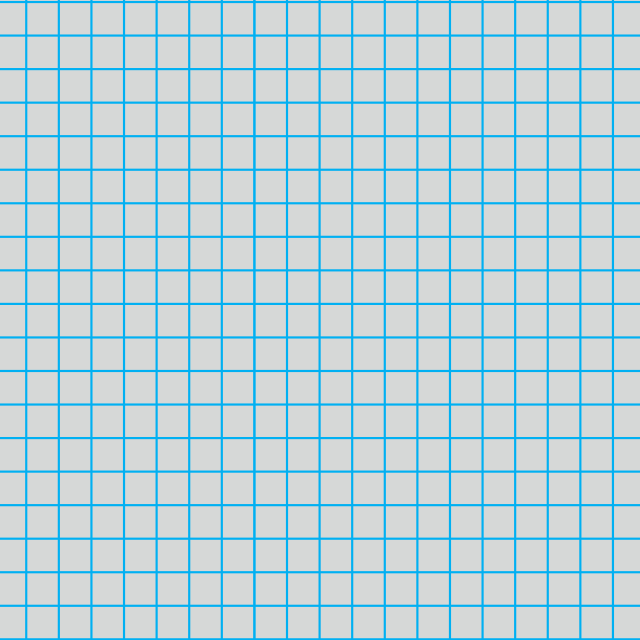
Write a Shadertoy shader that draws this pattern.

```glsl
// Square-ruled paper: thin cyan lines crossing on a flat pale grey ground.
// Each axis repeats at its own pitch, and every line is smoothed by the
// exact share of the pixel that it covers.

#define PITCH      vec2(0.05093, 0.05241)   // spacing of the lines
#define OFFSET     vec2(0.04100, 0.00105)   // first line from the lower left
#define LINE_WIDTH 0.0034
#define HEAVY_LINE 7.0                      // index of the bolder upright
#define HEAVY_GAIN 1.15
#define PAPER      vec3(0.840, 0.846, 0.842)
#define INK        vec3(0.000, 0.690, 0.950)

// Share of a pixel-wide interval that lies inside the nearest line
vec2 lineCoverage(vec2 dist, vec2 width, vec2 pixel)
{
    vec2 lower = max(dist - 0.5 * pixel, -0.5 * width);
    vec2 upper = min(dist + 0.5 * pixel, 0.5 * width);
    return clamp((upper - lower) / pixel, 0.0, 1.0);
}

void mainImage(out vec4 fragColor, in vec2 fragCoord)
{
    vec2 uv = fragCoord / iResolution.xy;
    vec2 pixel = 1.0 / iResolution.xy;

    // Index of the nearest line on each axis and signed distance to it
    vec2 cell = (uv - OFFSET) / PITCH;
    vec2 index = floor(cell + 0.5);
    vec2 dist = (cell - index) * PITCH;

    // One upright is ruled slightly heavier than the rest
    vec2 width = vec2(LINE_WIDTH);
    if (abs(index.x - HEAVY_LINE) < 0.5) width.x *= HEAVY_GAIN;

    // Union of both rulings, so crossings stay a single flat ink
    vec2 cover = lineCoverage(dist, width, pixel);
    float ink = 1.0 - (1.0 - cover.x) * (1.0 - cover.y);

    fragColor = vec4(mix(PAPER, INK, ink), 1.0);
}
```
